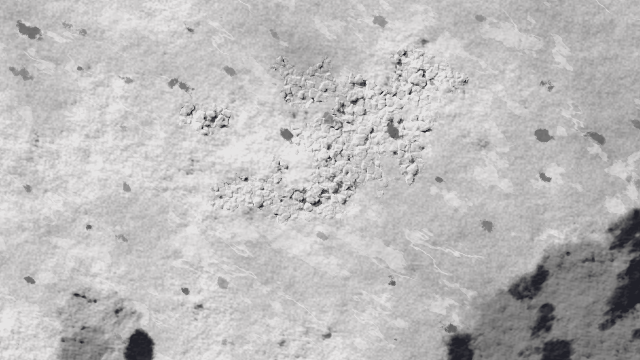
This texture is drawn by a WebGL 2 fragment shader. Its source:

```glsl
#version 300 es
precision highp float;

uniform vec2 u_resolution;
out vec4 fragColor;

const float BASE_TONE = 0.778;
const float MOTTLE = 0.28;
const float GRAIN = 0.08;
const float RELIEF_GAIN = 1.4;
const float CRUMB_HEIGHT = 15.0;
const float LIGHT_STEP = 0.005;
const float SHADOW_STEP = 0.013;
const float SHADOW_DEPTH = 0.32;
const vec2 LIGHT_DIR = vec2(-0.64, 0.77);
const vec2 STREAK_DIR = vec2(0.87, -0.49);
const float STREAK_TONE = 0.89;
const float PIT_CELLS = 7.0;
const float SHADE_TONE = 0.49;
const float DEEP_TONE = 0.15;

// Integer hash giving two values in 0..1
vec2 hash2(vec2 cell) {
    uvec2 v = uvec2(ivec2(cell)) * 1664525u + 1013904223u;
    v.x += v.y * 1664525u;
    v.y += v.x * 1664525u;
    v ^= v >> 16u;
    v.x += v.y * 1664525u;
    v.y += v.x * 1664525u;
    v ^= v >> 16u;
    return vec2(v & 65535u) / 65535.0;
}

float noise(vec2 p) {
    vec2 i = floor(p), f = fract(p);
    f = f * f * (3.0 - 2.0 * f);
    vec2 e = vec2(1.0, 0.0);
    return mix(mix(hash2(i).x, hash2(i + e).x, f.x),
               mix(hash2(i + e.yx).x, hash2(i + e.xx).x, f.x), f.y);
}

float fbm(vec2 p) {
    float sum = 0.0, amp = 0.465;
    for (int i = 0; i < 5; i++) {
        sum += amp * noise(p);
        p = mat2(0.8, 0.6, -0.6, 0.8) * p * 2.03 + 17.3;
        amp *= 0.56;
    }
    return sum;
}

// Coordinates along and across the streaks
vec2 streakFrame(vec2 p) {
    return vec2(dot(p, STREAK_DIR), dot(p, vec2(-STREAK_DIR.y, STREAK_DIR.x)));
}

float ellipse(vec2 p, vec2 center, vec2 radius) {
    return 1.0 - length((p - center) / radius);
}

// Rounded grains of random size, as a height in canvas units
float crumbs(vec2 p, float cells, float cover) {
    vec2 q = p * cells, base = floor(q);
    float top = 0.0;
    for (int y = -1; y <= 1; y++)
    for (int x = -1; x <= 1; x++) {
        vec2 cell = base + vec2(x, y);
        vec2 d = q - cell - 0.1 - 0.8 * hash2(cell + 91.0);
        float r = (0.1 + 0.7 * hash2(cell + 37.0).x) * cover;
        top = max(top, sqrt(max(r * r - dot(d, d), 0.0)));
    }
    return top / cells;
}

float height(vec2 p, float rough, float cover) {
    float h = rough * fbm(streakFrame(p) * vec2(8.0, 10.5));
    if (cover > 0.01) {
        vec2 q = p + 0.012 * vec2(noise(p * 90.0), noise(p * 90.0 + 40.0));
        h += CRUMB_HEIGHT * (crumbs(q, 48.0, cover) + 0.7 * crumbs(q, 92.0, cover));
    }
    return h;
}

// Scattered ragged crevices
float pits(vec2 p) {
    vec2 q = p * PIT_CELLS, cell = floor(q);
    vec2 rnd = hash2(cell + 211.0), kind = hash2(cell + 503.0);
    vec2 d = streakFrame(q - cell - 0.3 - 0.4 * rnd);
    float size = 0.1 + 0.2 * kind.y;
    float shape = 1.0 - length(d / vec2(size, size * 0.55));
    float broken = 3.0 * (fbm(p * 34.0 + 8.0) - 0.5);
    return step(0.4, kind.x) * smoothstep(0.25, 0.75, shape + broken)
         * smoothstep(-0.3, 0.2, shape) * (0.35 + 0.65 * rnd.x);
}

void main() {
    vec2 p = gl_FragCoord.xy / u_resolution.y;
    vec2 s = streakFrame(p);
    float broad = fbm(p * 3.5 + 5.0);
    float ragged = fbm(p * 13.0 + 31.0) - 0.5;

    // Crumbly patches
    float patchField = max(ellipse(p, vec2(0.98, 0.60), vec2(0.21, 0.17)),
                           ellipse(p, vec2(0.84, 0.75), vec2(0.09, 0.11)));
    patchField = max(patchField, ellipse(p, vec2(0.82, 0.45), vec2(0.26, 0.07)) - 0.1);
    patchField = max(patchField, ellipse(p, vec2(0.57, 0.66), vec2(0.12, 0.06)) - 0.1);
    patchField = max(patchField, ellipse(p, vec2(1.18, 0.79), vec2(0.13, 0.09)) - 0.2);
    float cover = smoothstep(0.0, 0.4, patchField + 2.6 * ragged);
    cover *= smoothstep(-0.35, 0.05, patchField);

    // Shaded lower corners
    float slope = min(0.14 + 0.65 * (p.x - 1.3) - p.y, p.x - 1.2) + 0.18 * ragged;
    float shade = smoothstep(-0.02, 0.06, slope);
    float hollow = smoothstep(0.0, 0.2, ellipse(p, vec2(0.27, 0.07), vec2(0.14, 0.14)) + ragged);

    // Stone tone, relief and thrown shadow
    float rough = 0.85 + 0.9 * shade + 1.3 * hollow + 0.7 * smoothstep(0.5, 0.65, broad);
    float here = height(p, rough, cover);
    float lit = here - height(p + LIGHT_DIR * LIGHT_STEP, rough, cover);
    float blocked = height(p + LIGHT_DIR * SHADOW_STEP, rough, cover) - here;
    float shadow = smoothstep(0.1, 0.28, blocked);
    float tone = BASE_TONE + MOTTLE * (broad - 0.5) + GRAIN * (noise(p * 190.0) - 0.5);
    tone -= 0.035 * smoothstep(1.0, 1.6, p.x) + 0.02 * cover;

    // Pale veins and worn patches
    float vein = 1.0 - abs(2.0 * fbm(s * vec2(6.0, 14.0) + 63.0) - 1.0);
    float gate = smoothstep(0.5, 0.62, fbm(p * 7.0 + 77.0));
    float worn = smoothstep(0.61, 0.67, fbm(s * vec2(11.0, 19.0) + 120.0));
    float pale = max(smoothstep(0.92, 0.99, vein) * gate, worn * 0.8);
    tone = mix(tone, STREAK_TONE, 0.65 * pale * (1.0 - cover));

    // Dark folds running up the slope
    vec2 fold = vec2(p.x * 0.84 + p.y * 0.54, p.y * 0.84 - p.x * 0.54);
    float folds = fbm(fold * vec2(6.0, 10.0) + 150.0);
    float edgeDark = max(ellipse(p, vec2(1.27, 0.04), vec2(0.09, 0.13)), 0.0);
    float deep = smoothstep(0.47, 0.58, folds + 0.3 * (slope - 0.08) + 0.25 * edgeDark);
    tone = mix(tone, mix(SHADE_TONE, DEEP_TONE, deep), shade);
    tone = mix(tone, mix(0.64, 0.42, smoothstep(0.5, 0.6, folds)), 0.75 * hollow);
    float notch = ellipse(p, vec2(0.385, 0.02), vec2(0.055, 0.075)) + 1.2 * ragged;
    tone = mix(tone, DEEP_TONE, smoothstep(0.0, 0.3, notch));

    // Light on the relief
    tone += RELIEF_GAIN * (lit > 0.0 ? 0.75 : 1.1) * mix(1.0, 0.75, shade) * lit;
    tone -= SHADOW_DEPTH * shadow * (1.0 - 0.5 * shade);
    tone = mix(tone, 0.27, 0.8 * pits(p) * (1.0 - shade));
    tone = clamp(tone, 0.13, 0.9);

    // Neutral stone, cooler in the dark
    vec3 color = tone * vec3(1.004, 0.996, 0.996);
    color.b += 0.03 * (1.0 - smoothstep(0.12, 0.45, tone));
    fragColor = vec4(color, 1.0);
}
```
